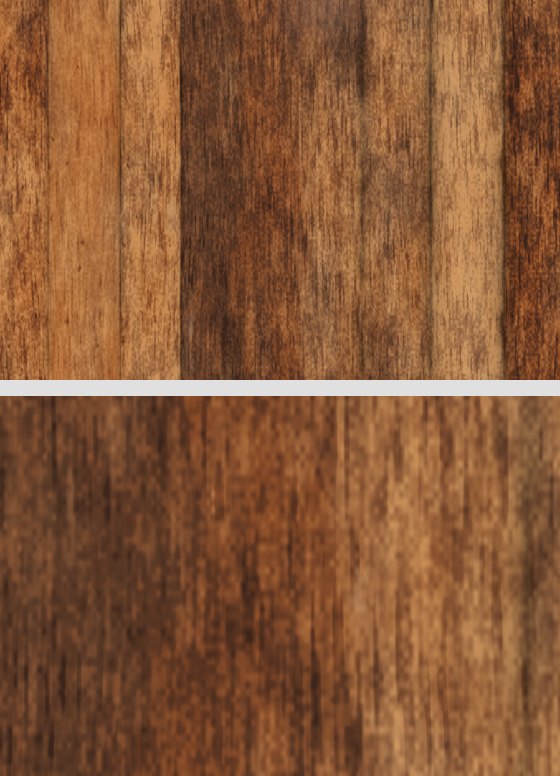
Top, the full canvas; bottom, a detail of the centre.
Write a Shadertoy shader that draws this texture.

```glsl
// Nine worn vertical wooden boards with stained grain and dark seams.
#define BOARDS 9
#define PATCHES 11
#define FIBRE_DENSITY 150.0
#define FIBRE_CONTRAST 0.36
#define PORE_DEPTH 0.30
#define GRIT 0.32
#define MOTTLE 0.66
#define STAIN 0.20
#define SEAM_DEPTH 0.56
#define SPECK_CELLS vec2(26.0, 15.0)

// Each board: left edge, tone, redness, wear
const vec4 boards[BOARDS] = vec4[](
    vec4(0.000, 0.66, 0.70, 0.70), vec4(0.086, 0.76, 0.85, 0.25),
    vec4(0.215, 0.80, 0.55, 0.60), vec4(0.323, 0.30, 0.25, 0.45),
    vec4(0.430, 0.42, 0.75, 0.55), vec4(0.540, 0.65, 0.30, 0.60),
    vec4(0.647, 0.66, 0.30, 0.60), vec4(0.769, 0.85, 0.15, 0.50),
    vec4(0.901, 0.46, 0.85, 0.80));

// Darkness of the seam at the left of each board
const float seams[BOARDS] = float[](0.0, 0.55, 0.75, 0.75, 0.15, 0.08, 0.60, 0.80, 0.85);

// Large tone changes: centre x, centre y, half width, amount
const vec4 patches[PATCHES] = vec4[](
    vec4(0.00, 0.70, 0.022, -0.38), vec4(0.24, 0.58, 0.040, -0.24),
    vec4(0.28, 0.78, 0.040, 0.12), vec4(0.42, 0.08, 0.025, -0.28),
    vec4(0.36, 0.42, 0.050, -0.08), vec4(0.50, 0.05, 0.030, -0.18),
    vec4(0.92, 0.80, 0.018, -0.28), vec4(0.99, 0.65, 0.030, -0.10),
    vec4(0.60, 0.96, 0.060, -0.18), vec4(0.69, 0.06, 0.030, -0.25),
    vec4(0.06, 0.93, 0.020, -0.18));

// Pale scuffs: centre x, centre y, half height
const vec3 scuffs[3] = vec3[](
    vec3(0.306, 0.42, 0.055), vec3(0.548, 0.51, 0.035), vec3(0.342, 0.10, 0.070));

float hash(vec2 p) {
    vec3 q = fract(vec3(p.xyx) * 0.1031);
    q += dot(q, q.yzx + 33.33);
    return fract((q.x + q.y) * q.z);
}

float noise(vec2 p) {
    vec2 cell = floor(p), f = fract(p);
    f = f * f * (3.0 - 2.0 * f);
    return mix(mix(hash(cell), hash(cell + vec2(1, 0)), f.x),
               mix(hash(cell + vec2(0, 1)), hash(cell + vec2(1, 1)), f.x), f.y);
}

float fbm(vec2 p) {
    float sum = 0.0, amp = 0.48;
    for (int i = 0; i < 4; i++) {
        sum += amp * noise(p);
        p = p * 2.07 + 17.3;
        amp *= 0.56;
    }
    return sum;
}

// Wood colour from dark (0) to light (1), cool or red
vec3 woodColor(float tone, float red) {
    vec3 black = vec3(0.23, 0.14, 0.10);
    vec3 dark = mix(vec3(0.34, 0.23, 0.16), vec3(0.37, 0.20, 0.12), red);
    vec3 middle = mix(vec3(0.46, 0.31, 0.21), vec3(0.53, 0.28, 0.14), red);
    vec3 warm = mix(vec3(0.60, 0.42, 0.28), vec3(0.67, 0.40, 0.20), red);
    vec3 pale = mix(vec3(0.77, 0.57, 0.37), vec3(0.76, 0.51, 0.29), red);
    vec3 c = mix(black, dark, smoothstep(-0.10, 0.22, tone));
    c = mix(c, middle, smoothstep(0.18, 0.46, tone));
    c = mix(c, warm, smoothstep(0.40, 0.72, tone));
    c = mix(c, pale, smoothstep(0.64, 1.0, tone));
    return c * (1.0 + 0.25 * clamp(tone - 0.9, 0.0, 0.4));
}

// Scattered upright dark flecks
float specks(vec2 p) {
    vec2 g = p * SPECK_CELLS, cell = floor(g);
    vec2 centre = 0.3 + 0.4 * vec2(hash(cell + 5.1), hash(cell + 9.7));
    vec2 d = (fract(g) - centre) / SPECK_CELLS;
    d += 0.006 * (vec2(noise(p * 160.0), noise(p * 160.0 + 40.0)) - 0.5);
    float size = mix(0.002, 0.006, hash(cell + 2.3));
    return step(0.84, hash(cell)) * (1.0 - smoothstep(0.3, 1.2, length(d * vec2(1.0, 0.5)) / size));
}

void mainImage(out vec4 fragColor, in vec2 fragCoord) {
    vec2 uv = fragCoord / iResolution.xy;
    vec2 p = fragCoord / iResolution.y;

    // Board properties and seam shadow, crisp at left and hazy at right
    vec4 board = boards[0];
    float shadow = 0.0;
    float ragged = fbm(p * vec2(45.0, 14.0) + 200.0);
    for (int i = 1; i < BOARDS; i++) {
        float hazy = i > 5 ? 1.0 : 0.0;
        float d = uv.x - boards[i].x + 0.0012 * (noise(vec2(3.0, p.y * 5.0)) - 0.5);
        float soft = mix(0.028, 0.002 + 0.008 * hazy, smoothstep(0.0, 0.6, seams[i]));
        board = mix(board, boards[i], smoothstep(-soft, soft, d + 0.5 * soft * (ragged - 0.5)));
        float core = exp(-pow(d / mix(0.0018, 0.0035, hazy), 2.0));
        float halo = exp(-abs(d) / mix(0.006, 0.013, hazy)) * (0.3 + 1.4 * ragged);
        float line = mix(0.6, 0.32, hazy) * core + mix(0.35, 0.68, hazy) * halo;
        shadow = max(shadow, seams[i] * line * (0.6 + 0.7 * noise(vec2(float(i) * 7.0, p.y * 9.0))));
    }
    float tone = board.y, red = board.z, wear = board.w;

    // Broad stains and mottling, drawn out along the boards
    for (int i = 0; i < PATCHES; i++) {
        vec2 d = (uv - patches[i].xy) / vec2(patches[i].z, 0.15);
        d += 1.6 * (vec2(fbm(p * vec2(20, 9)), fbm(p * vec2(20, 9) + 30.0)) - 0.5);
        tone += patches[i].w * exp(-dot(d, d));
    }
    float blotch = fbm(p * vec2(11.0, 4.0) + 3.0 * board.x);
    float mottle = fbm(p * vec2(44.0, 26.0) + 60.0);
    tone += MOTTLE * (0.4 + wear) * ((blotch - 0.5) * 0.75 + (mottle - 0.5) * 0.65);
    tone -= STAIN * wear * smoothstep(0.46, 0.74, fbm(p * vec2(34.0, 13.0) + 90.0));
    red = clamp(red + 1.3 * (fbm(p * vec2(13.0, 4.0) + 130.0) - 0.5), 0.0, 1.0);

    // Long fibres with thin dark pores, fine grit and flecks
    float bend = 0.03 * noise(p * vec2(3.0, 1.7)) + 0.003 * noise(p * vec2(14.0, 6.0));
    vec2 grain = vec2((p.x + bend) * FIBRE_DENSITY, p.y * 8.0);
    float fibre = 0.55 * noise(grain) + 0.45 * noise(grain * vec2(1.6, 3.5) + 50.0) - 0.5;
    tone += FIBRE_CONTRAST * fibre * (0.6 + 0.6 * wear);
    float pore = smoothstep(0.48, 0.86, noise(grain * vec2(1.35, 2.4) + 110.0));
    float density = smoothstep(0.30, 0.65, fbm(p * vec2(18.0, 8.0) + 170.0));
    tone -= PORE_DEPTH * (0.35 + wear) * (pore - 0.30) * (0.35 + 0.65 * density);
    tone += GRIT * (noise(p * vec2(230.0, 150.0)) - 0.5) * (0.4 + wear);
    tone -= 0.34 * specks(p) * (1.0 - smoothstep(0.25, 0.36, uv.x) * 0.7);
    vec3 color = woodColor(tone, red) * (1.0 - SEAM_DEPTH * min(shadow, 1.0));

    // Pale scuffs and a faint grey bloom along the top
    for (int i = 0; i < 3; i++) {
        vec2 d = (uv - scuffs[i].xy) / vec2(0.008, scuffs[i].z);
        float chipped = smoothstep(0.38, 0.62, fbm(p * vec2(60.0, 22.0) + 8.0));
        color = mix(color, vec3(0.74, 0.60, 0.47), 0.55 * chipped * exp(-dot(d, d)));
    }
    float bloom = smoothstep(0.82, 1.0, uv.y) * exp(-pow((uv.x - 0.58) / 0.09, 2.0));
    color = mix(color, vec3(0.46, 0.36, 0.32), 0.4 * bloom);
    fragColor = vec4(color, 1.0);
}
```
